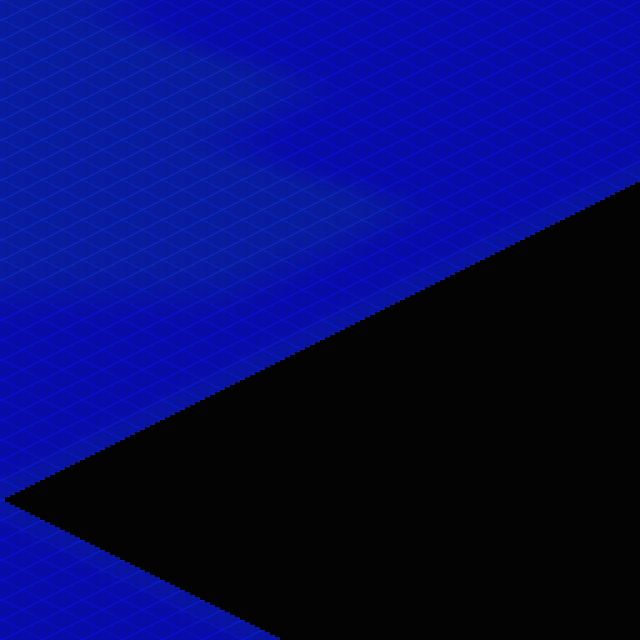
Reproduce this background procedurally as a Shadertoy shader.

```glsl
// Draws a blue isometric lattice cut by a black wedge that opens to the right.
// Two skewed axes give the lattice; a layered-sine boundary places the soft teal
// tint, and hashed lattice cells pick the barely visible seams in the black.

const vec3 BLACK      = vec3(0.012);
const vec3 BLUE       = vec3(0.035, 0.045, 0.66);
const vec3 TEAL       = vec3(0.035, 0.105, 0.62);
const vec3 BLUE_LINE  = vec3(0.045, 0.065, 0.90);
const vec3 TEAL_LINE  = vec3(0.05, 0.18, 0.80);

const float ROWS = 32.0;               // lattice lines per canvas height
const float STITCHES = 128.0;          // stair steps and dashes per canvas width
const vec2 APEX = vec2(0.004, 0.219);  // tip of the wedge

float hash(vec2 cell) {
    return fract(sin(dot(cell, vec2(12.99, 78.23))) * 43758.5);
}

// Coverage of a thin line at every whole value of the coordinate
float latticeLine(float coord, float width, float pixel) {
    float d = abs(fract(coord + 0.5) - 0.5);
    return 1.0 - smoothstep(width * 0.5 - pixel * 0.5, width * 0.5 + pixel * 0.5, d);
}

// Vertical signed distance to a wedge with edges of slope one half
float wedge(vec2 p, vec2 apex) {
    return abs(p.y - apex.y) - 0.5 * (p.x - apex.x);
}

// Soft tint: two lobes on the upper left and a thin rim along the wedge
float tealAmount(vec2 p, float wedgeDist) {
    float reach = 0.59 - 0.9 * (p.y - 0.67) + 0.09 * cos(31.4 * (p.y - 0.67));
    float lobes = 1.0 - smoothstep(-0.13, 0.05, p.x - reach);
    float floorY = 0.52 + 0.4 * max(p.x - 0.35, 0.0);
    lobes *= smoothstep(-0.03, 0.07, p.y - floorY);
    float rim = 1.0 - smoothstep(0.015, 0.05, wedgeDist);
    return max(lobes, 0.5 * rim);
}

void mainImage(out vec4 fragColor, in vec2 fragCoord) {
    vec2 uv = fragCoord / iResolution.xy;
    float pixel = 1.0 / iResolution.y;
    float linePixel = ROWS * pixel;

    // Skewed axes, aligned with the wedge edges
    vec2 q = uv - APEX;
    vec2 iso = ROWS * vec2(q.y - 0.5 * q.x, q.y + 0.5 * q.x);
    float rising = latticeLine(iso.x, 0.062, linePixel);
    float falling = latticeLine(iso.y, 0.062, linePixel);

    // Falling lines are broken into dashes
    float dash = 0.5 + 0.5 * sin(6.2832 * STITCHES * uv.x);
    float grid = max(0.8 * rising, falling * mix(0.3, 0.75, dash));
    grid = min(grid + 0.3 * rising * falling, 1.0);

    // Blue ground with a faint woven texture inside each tile
    float dist = wedge(uv, APEX);
    float teal = tealAmount(uv, dist);
    float weave = sin(6.2832 * 2.0 * iso.x) * sin(6.2832 * 2.0 * iso.y);
    vec3 ground = mix(BLUE, TEAL, teal) * (1.0 + 0.035 * weave);
    vec3 color = mix(ground, mix(BLUE_LINE, TEAL_LINE, teal), grid);

    // Black ground with seams on a few lattice cells
    float seam = max(rising * step(0.82, hash(floor(iso))),
                     falling * step(0.88, hash(floor(iso) + 17.0)));
    vec3 dark = BLACK * (1.0 - 0.8 * seam);

    // Finely stepped wedge edge
    float steppedX = (floor(uv.x * STITCHES) + 0.5) / STITCHES;
    float edge = wedge(vec2(steppedX, uv.y), APEX);
    color = mix(dark, color, smoothstep(-0.5 * pixel, 0.5 * pixel, edge));

    fragColor = vec4(color, 1.0);
}
```
